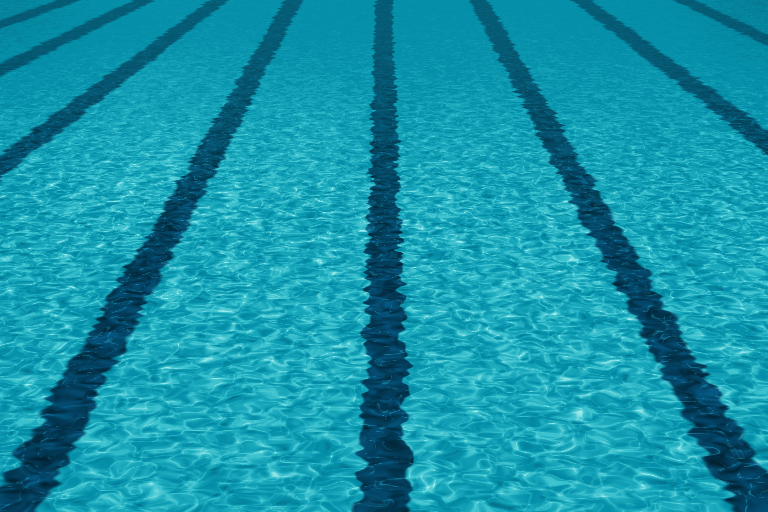
This texture is drawn by a Shadertoy shader. Its source:

```glsl
// Sunlit swimming pool seen in perspective, with dark lane lines wavering under ripples.
#define HORIZON 0.30        // distance of the vanishing point above the top edge
#define RIPPLE_COLUMNS 44.0 // ripple density across the pool
#define RIPPLE_ROWS 225.0   // ripple density along the pool
#define WOBBLE 0.044        // sideways bending of the lane lines
#define SWELL 1.55          // contrast of the broad ripples
#define GLITTER 0.95        // strength of the bright filaments
#define LANE_SLOPE 0.55     // lean of the first line beside the centre
#define SLOPE_STEP 0.765    // extra lean of each further line
#define LINE_WIDTH 0.0165   // half width of a line at the top edge
#define LINE_GROWTH 0.032   // widening of a line toward the viewer

float hash(vec2 p) {
    return fract(sin(dot(p, vec2(127.1, 311.7))) * 43758.5453);
}

float noise(vec2 p) {
    vec2 cell = floor(p), f = fract(p);
    f = f * f * (3.0 - 2.0 * f);
    return mix(mix(hash(cell), hash(cell + vec2(1, 0)), f.x),
               mix(hash(cell + vec2(0, 1)), hash(cell + vec2(1, 1)), f.x), f.y);
}

// Broad swell in x, thin bright filaments in y
vec2 ripples(vec2 q) {
    vec2 warp = vec2(noise(q * 0.7 + 3.0), noise(q * 0.7 + 19.0)) - 0.5;
    q += 1.4 * warp;
    float swell = 0.6 * noise(q) + 0.4 * noise(q * 1.9 + 7.0);
    float crest = 1.0 - abs(2.0 * noise(q * 0.9 + 31.0) - 1.0);
    float fine = 1.0 - abs(2.0 * noise(q * 1.5 + 53.0) - 1.0);
    return vec2(swell, 0.6 * pow(crest, 6.0) + 0.4 * pow(fine, 5.0));
}

// Coverage of the fan of lane lines; x runs from the centre, depth from the top edge
float laneLines(float x, float depth) {
    float cover = 0.0;
    float soft = 0.002 + 0.002 * depth;
    for (int i = -4; i <= 4; i++) {
        float side = sign(float(i));
        float k = abs(float(i));
        float start = side < 0.0 ? 0.176 + 0.146 * (k - 1.0)
                                 : 0.184 + 0.201 * (k - 1.0);
        float lean = LANE_SLOPE + SLOPE_STEP * (k - 1.0);
        float centre = side * (start + lean * depth);
        float halfWidth = (LINE_WIDTH + LINE_GROWTH * depth) * (1.0 + 0.12 * max(k - 0.5, 0.0));
        float edge = soft * (1.0 + 0.7 * k);
        float line = 1.0 - smoothstep(-edge, edge, abs(x - centre) - halfWidth);
        cover = max(cover, line);
    }
    return cover;
}

// Water tones from shaded trough to sunlit crest
vec3 waterColour(float light) {
    vec3 c = mix(vec3(0.02, 0.43, 0.52), vec3(0.02, 0.56, 0.66), smoothstep(-0.6, 0.0, light));
    c = mix(c, vec3(0.09, 0.65, 0.73), smoothstep(0.0, 0.45, light));
    c = mix(c, vec3(0.24, 0.76, 0.81), smoothstep(0.4, 0.85, light));
    return mix(c, vec3(0.62, 0.92, 0.92), smoothstep(0.85, 1.5, light));
}

void mainImage(out vec4 fragColor, in vec2 fragCoord) {
    vec2 uv = fragCoord / iResolution.y;
    float x = uv.x - 0.5 * iResolution.x / iResolution.y;
    float depth = 1.0 - uv.y;
    float scale = depth + HORIZON;

    // Ripple plane, foreshortened toward the top
    vec2 plane = vec2(x / scale * RIPPLE_COLUMNS, RIPPLE_ROWS * inversesqrt(scale));
    vec2 wave = ripples(plane);
    float detail = mix(0.16, 1.0, smoothstep(0.32, 0.75, scale));

    // Refraction pulls the lines sideways in flat tongues
    float bend = 0.6 * noise(plane * vec2(0.2, 0.6) + 71.0)
               + 0.4 * noise(plane * vec2(0.6, 1.2) + 43.0) - 0.5;
    float lane = laneLines(x + WOBBLE * scale * bend, depth);

    // Overall light: dim far end, pale sheen at left, darker corners
    float light = 0.02 + 0.42 * smoothstep(0.0, 0.4, depth);
    light -= 0.05 * smoothstep(0.6, 1.0, depth);
    vec2 sheen = vec2((x + 0.38) / 0.34, (depth - 0.25) / 0.2);
    light += 0.13 * exp(-dot(sheen, sheen));
    light -= 0.2 * smoothstep(0.35, 0.8, abs(x)) * (1.0 - smoothstep(0.0, 0.25, depth));
    light -= 0.10 * smoothstep(0.5, 0.8, abs(x));
    light += 0.08 * (noise(vec2(x * 7.0, depth * 14.0)) - 0.5);

    float swell = wave.x - 0.5;
    float glint = wave.y - 0.25;
    vec3 water = waterColour(light + detail * (SWELL * swell + GLITTER * glint));

    // Painted floor seen through the same ripples
    vec3 paint = mix(vec3(0.02, 0.33, 0.43), vec3(0.01, 0.23, 0.35), smoothstep(0.0, 0.6, depth));
    paint *= 1.0 + detail * 1.1 * swell;
    paint += detail * vec3(0.06, 0.22, 0.23) * smoothstep(0.4, 0.95, wave.y);

    vec3 colour = mix(water, paint, lane * mix(0.85, 0.97, smoothstep(0.0, 0.3, depth)));
    fragColor = vec4(clamp(colour, 0.0, 1.0), 1.0);
}
```
